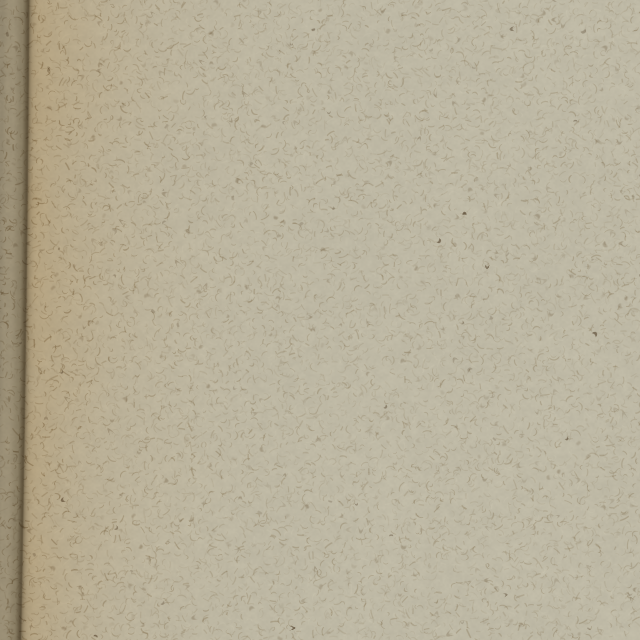
Write a Shadertoy shader that draws this texture.

```glsl
// Aged recycled paper beside a rolled page edge: a warm stain fades away from
// a slanted dark crease. Hashed cells scatter curved fibres and specks, and
// value noise adds soft mottling and fine grain.

float hash(vec2 p) {
    return fract(sin(dot(p, vec2(127.1, 311.7))) * 43758.5453);
}

float noise(vec2 p) {
    vec2 i = floor(p), f = fract(p);
    f = f * f * (3.0 - 2.0 * f);
    return mix(mix(hash(i), hash(i + vec2(1, 0)), f.x),
               mix(hash(i + vec2(0, 1)), hash(i + vec2(1, 1)), f.x), f.y);
}

float fbm(vec2 p) {
    float sum = 0.0, gain = 0.5;
    for (int i = 0; i < 4; i++) {
        sum += gain * noise(p);
        p = p * 2.03 + 17.3;
        gain *= 0.5;
    }
    return sum;
}

// Darkness of one bent strand per cell; a short, wide strand is a speck.
float strands(vec2 uv, float cells, float share, float halfLength,
              float radius, float seed, float blur) {
    vec2 home = floor(uv * cells);
    float ink = 0.0;
    for (int y = -1; y <= 1; y++)
    for (int x = -1; x <= 1; x++) {
        vec2 id = home + vec2(x, y);
        vec2 key = id + seed;
        if (hash(key + 3.7) > share) continue;
        vec2 centre = id + vec2(hash(key + 11.3), hash(key + 23.9));
        vec2 p = uv - centre / cells;
        float angle = 6.2832 * hash(key + 37.1);
        float c = cos(angle), s = sin(angle);
        p = vec2(c * p.x + s * p.y, c * p.y - s * p.x);
        float len = halfLength * mix(0.4, 1.3, hash(key + 41.7));
        float bend = (hash(key + 53.3) - 0.5) * 1.1;
        p.y += bend * (p.x * p.x / len - 0.4 * len);
        float d = length(vec2(max(abs(p.x) - len, 0.0), p.y));
        float r = radius * mix(0.6, 1.3, hash(key + 61.9));
        float strength = mix(0.25, 1.0, pow(hash(key + 71.3), 2.0));
        ink = max(ink, strength * (1.0 - smoothstep(r - blur, r + blur, d)));
    }
    return ink;
}

void mainImage(out vec4 fragColor, in vec2 fragCoord) {
    vec2 uv = fragCoord / iResolution.xy;
    float pixel = 1.0 / iResolution.y;
    float blur = max(0.0009, 0.8 * pixel);

    // Crease leans and bows slightly towards the top right
    float crease = 0.0325 + 0.019 * uv.y - 0.006 * uv.y * uv.y;
    float side = uv.x - crease;
    float mottling = fbm(uv * 7.0) - 0.47;

    // Flat sheet with a warm stain along the crease
    float reach = 0.12 + 0.035 * uv.y;
    float stain = exp(-max(side, 0.0) / reach) * (1.0 + 0.5 * mottling);
    vec3 sheet = mix(vec3(0.747, 0.727, 0.650), vec3(0.705, 0.630, 0.490), stain);
    float shadow = 0.36 * exp(-max(side, 0.0) / 0.0045);
    sheet *= 1.0 - shadow * vec3(1.0, 1.03, 1.1);

    // Rolled page: lit in the middle, dark where it turns into the crease
    float turn = clamp(-side / 0.042, 0.0, 1.0);
    vec3 roll = mix(vec3(0.37, 0.32, 0.23), vec3(0.53, 0.485, 0.385),
                    smoothstep(0.0, 0.25, turn));
    roll = mix(roll, vec3(0.61, 0.565, 0.465), smoothstep(0.15, 0.6, turn));
    roll *= 1.0 - 0.06 * smoothstep(0.75, 1.0, turn);
    float edge = max(0.0013, pixel);
    vec3 color = mix(roll, sheet, smoothstep(-edge, edge, side));

    // Mottling and grain
    float clumps = fbm(uv * vec2(85.0, 95.0)) - 0.47;
    float grain = noise(uv * 290.0 + 5.0) - 0.5;
    color *= 1.0 + 0.02 * mottling + 0.045 * clumps + 0.022 * grain;

    // Tan fibres, denser in tone near the stain
    float fibres = 0.0;
    for (int i = 0; i < 3; i++) {
        float k = float(i);
        fibres += strands(uv + 0.013 * k, 62.0 + 9.0 * k, 0.6, 0.0055 - 0.001 * k,
                          0.0009, 19.0 + 83.0 * k, blur);
    }
    float visible = 0.30 + 0.15 * stain;
    color *= 1.0 - visible * min(fibres, 1.2) * vec3(0.40, 0.50, 0.66);

    // Pale fibres, faint blots and a few dark specks
    float pale = strands(uv, 75.0, 0.5, 0.005, 0.0009, 401.0, blur);
    float blots = strands(uv, 38.0, 0.4, 0.0015, 0.0021, 503.0, 1.6 * blur);
    float specks = strands(uv, 15.0, 0.3, 0.0018, 0.0017, 607.0, blur);
    color *= 1.0 + 0.025 * pale;
    color *= 1.0 - 0.24 * blots * vec3(0.65, 0.78, 0.95);
    color *= 1.0 - 0.50 * specks * vec3(0.80, 0.92, 1.05);

    fragColor = vec4(clamp(color, 0.0, 1.0), 1.0);
}
```
